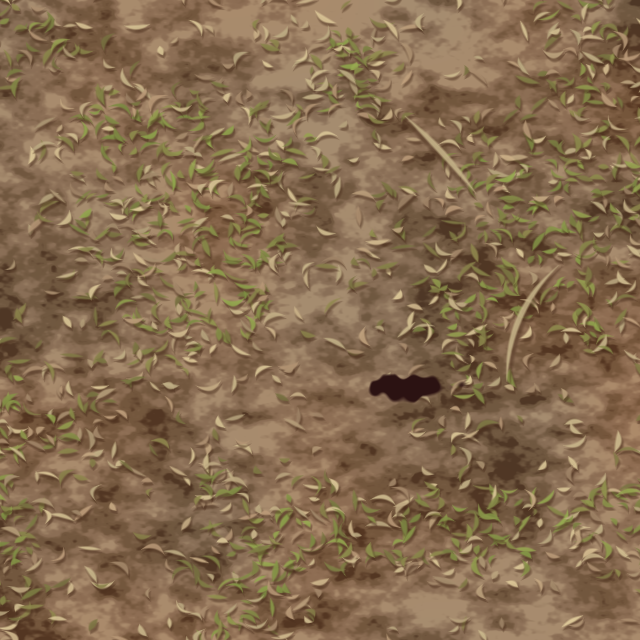
A Shadertoy shader for this texture:

```glsl
#define BLADE_CELLS 27.0
#define BLADE_LAYERS 6
#define BLADE_LENGTH 0.016
#define BLADE_WIDTH 0.0036
#define SOFTNESS 0.0024
#define CLUMP_SCALE 5.5
#define LITTER 0.10
#define SHADOW_DEPTH 0.50
#define SOIL_CONTRAST 1.0

const vec3 DARK  = vec3(0.29, 0.18, 0.11);
const vec3 UMBER = vec3(0.45, 0.34, 0.24);
const vec3 EARTH = vec3(0.55, 0.43, 0.33);
const vec3 SAND  = vec3(0.66, 0.545, 0.425);
const vec3 STRAW = vec3(0.78, 0.71, 0.54);
const vec3 OLIVE = vec3(0.50, 0.47, 0.27);
const vec3 LEAF  = vec3(0.53, 0.62, 0.28);
const vec3 PIT   = vec3(0.17, 0.07, 0.07);

vec2 hash2(vec2 p) {
    vec3 q = fract(p.xyx * vec3(0.1031, 0.1030, 0.0973));
    q += dot(q, q.yzx + 33.33);
    return fract((q.xx + q.yz) * q.zy);
}

float noise(vec2 p) {
    vec2 i = floor(p), f = fract(p);
    f = f * f * (3.0 - 2.0 * f);
    float low = mix(hash2(i).x, hash2(i + vec2(1, 0)).x, f.x);
    float high = mix(hash2(i + vec2(0, 1)).x, hash2(i + vec2(1, 1)).x, f.x);
    return mix(low, high, f.y);
}

float fbm(vec2 p) {
    float sum = 0.0, gain = 0.53;
    for (int i = 0; i < 4; i++) {
        sum += gain * noise(p);
        p = mat2(1.6, 1.2, -1.2, 1.6) * p + 17.3;
        gain *= 0.5;
    }
    return sum;
}

// Bare ground: broad patches, crumbs and fine grain
vec3 soil(vec2 p) {
    float broad = fbm(p * 4.0 + 3.0) - 0.5;
    float crumbs = fbm(p * vec2(24.0, 40.0) + 40.0) - 0.5;
    float grain = noise(p * vec2(120.0, 170.0)) - 0.5;
    float tone = 0.5 + SOIL_CONTRAST * (0.55 * broad + 0.7 * crumbs + 0.13 * grain);
    vec3 col = mix(UMBER, EARTH, smoothstep(0.36, 0.50, tone));
    col = mix(col, SAND, smoothstep(0.50, 0.66, tone));
    col = mix(col, DARK, 0.8 * smoothstep(0.34, 0.22, tone));
    float warmth = noise(p * 6.0 + 80.0) - 0.5;
    return col + warmth * vec3(0.03, -0.01, -0.025);
}

// Signed distance to a bent, tapered blade lying along x
float blade(vec2 q, float halfLength, float halfWidth, float bend) {
    float t = q.x / halfLength;
    float across = abs(q.y + bend * halfLength * (t * t - 0.4));
    float side = across - halfWidth * (1.0 - t * t);
    return max(side, abs(q.x) - halfLength);
}

// Scattered leaves and dry litter, gathered in clumps
vec3 plants(vec3 col, vec2 p) {
    for (int layer = 0; layer < BLADE_LAYERS; layer++) {
        vec2 shift = hash2(vec2(float(layer) * 7.0 + 2.0, 5.0)) * 50.0;
        vec2 home = floor(p * BLADE_CELLS + shift);
        for (int k = 0; k < 9; k++) {
            vec2 cell = home + vec2(k % 3 - 1, k / 3 - 1);
            vec2 seed = cell + float(layer) * 61.0;
            vec2 place = hash2(seed), kind = hash2(seed + 211.7), form = hash2(seed + 419.3);
            vec2 center = (cell + place - shift) / BLADE_CELLS;
            float density = 0.65 * noise(center * CLUMP_SCALE + 9.0)
                          + 0.35 * noise(center * CLUMP_SCALE * 2.7 + 31.0);
            float cover = LITTER + 0.52 * smoothstep(0.42, 0.74, density);
            if (kind.x > cover) continue;

            float angle = (form.x - 0.5) * 3.0 - 0.35;
            float c = cos(angle), s = sin(angle);
            mat2 turn = mat2(c, -s, s, c);
            float len = BLADE_LENGTH * mix(0.45, 1.25, form.y);
            float wide = BLADE_WIDTH * mix(0.65, 1.4, fract(form.y * 7.0));
            float bend = fract(form.x * 13.0) * 1.2 - 0.6;
            vec2 q = (p - center) * vec2(1.0, 1.2);

            float shade = blade(turn * (q + vec2(-0.002, 0.006)), len, wide * 1.2, bend);
            col = mix(col, DARK, SHADOW_DEPTH * smoothstep(0.003, -0.003, shade));
            float d = blade(turn * q, len, wide, bend);
            float lush = smoothstep(0.50, 0.76, density);
            vec3 dry = mix(SAND, STRAW, smoothstep(0.1, 0.7, place.x));
            vec3 fresh = mix(OLIVE, LEAF, lush * place.y);
            vec3 tint = mix(dry, fresh, step(kind.y, 0.28 + 0.5 * lush));
            tint *= 0.92 + 0.22 * fract(place.x * 19.0);
            col = mix(col, tint, 0.9 * smoothstep(SOFTNESS, -SOFTNESS, d));
        }
    }
    return col;
}

// Long dry stem between two ends, with its shadow
vec3 stem(vec3 col, vec2 p, vec2 a, vec2 b, float bend) {
    vec2 along = normalize(b - a), q = p - 0.5 * (a + b);
    q = vec2(dot(q, along), dot(q, vec2(-along.y, along.x)));
    float reach = 0.5 * length(b - a);
    float shade = blade(q + vec2(0.0, 0.006), reach, 0.005, bend);
    col = mix(col, DARK, 0.5 * smoothstep(0.004, -0.003, shade));
    float d = blade(q, reach, 0.0045, bend);
    return mix(col, STRAW, 0.85 * smoothstep(SOFTNESS, -SOFTNESS, d));
}

void mainImage(out vec4 fragColor, in vec2 fragCoord) {
    vec2 p = fragCoord / iResolution.y;
    vec3 col = plants(soil(p), p);
    col = stem(col, p, vec2(0.635, 0.82), vec2(0.745, 0.70), 0.05);
    col = stem(col, p, vec2(0.78, 0.41), vec2(0.86, 0.59), 0.22);
    // Small burrow with a ragged rim
    vec2 hole = (p - vec2(0.645, 0.394)) / vec2(0.066, 0.018);
    float rim = length(hole) + 0.7 * (noise(p * 65.0) - 0.5);
    col = mix(col, PIT, smoothstep(1.12, 0.85, rim));
    fragColor = vec4(col, 1.0);
}
```
